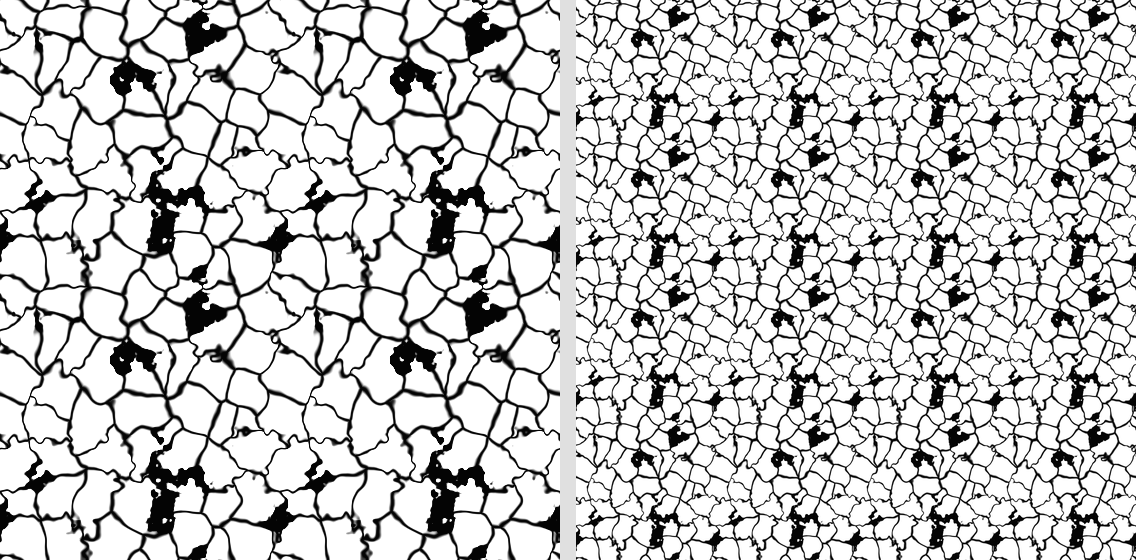
Left, the tile; right, the same tile 2 across and 2 down.
A Shadertoy shader for this pattern:

```glsl
const float REPEATS = 2.0;        // tiles across and down the canvas
const float CELLS = 7.0;          // cells across and down one tile
const float JITTER = 0.94;        // irregularity of the cell centres
const float CORE = 0.012;         // half width of the black line, in cells
const float RIM = 0.075;          // half width including the soft grey rim
const float BEND = 0.42;          // slow curvature of the cracks
const float WOBBLE = 0.05;        // slight unevenness everywhere
const float ROUGHNESS = 0.24;     // jagged displacement in worn patches
const float BLOT_SIZE = 0.42;     // spread of the dark blots, in cells
const vec3 INK = vec3(0.015);
const vec3 PAPER = vec3(1.0);

vec2 hash2(vec2 p) {
    return fract(sin(vec2(dot(p, vec2(127.1, 311.7)),
                          dot(p, vec2(269.5, 183.3)))) * 43758.5453);
}

vec2 wrapCell(vec2 cell, float period) {
    return floor(mod(cell + 0.5, period));
}

// Two channels of value noise that wrap with the tile
vec2 wrapNoise(vec2 p, float frequency, float seed) {
    float period = CELLS * frequency;
    p *= frequency;
    vec2 i = floor(p);
    vec2 f = fract(p);
    f = f * f * (3.0 - 2.0 * f);
    vec2 a = hash2(wrapCell(i, period) + seed);
    vec2 b = hash2(wrapCell(i + vec2(1.0, 0.0), period) + seed);
    vec2 c = hash2(wrapCell(i + vec2(0.0, 1.0), period) + seed);
    vec2 d = hash2(wrapCell(i + vec2(1.0, 1.0), period) + seed);
    return mix(mix(a, b, f.x), mix(c, d, f.x), f.y);
}

vec2 cellCentre(vec2 cell) {
    return cell + 0.5 + JITTER * (hash2(wrapCell(cell, CELLS) + 3.7) - 0.5);
}

// Distance to the nearest border between Voronoi cells
float crackDistance(vec2 p) {
    vec2 base = floor(p);
    vec2 nearestCell = base;
    vec2 toNearest = vec2(0.0);
    float nearest = 1e3;
    for (int y = -2; y <= 2; y++)
    for (int x = -2; x <= 2; x++) {
        vec2 cell = base + vec2(x, y);
        vec2 r = cellCentre(cell) - p;
        float d = dot(r, r);
        if (d < nearest) {
            nearest = d;
            toNearest = r;
            nearestCell = cell;
        }
    }
    float border = 1e3;
    for (int y = -2; y <= 2; y++)
    for (int x = -2; x <= 2; x++) {
        if (x == 0 && y == 0) continue;
        vec2 r = cellCentre(nearestCell + vec2(x, y)) - p;
        border = min(border, dot(0.5 * (toNearest + r), normalize(r - toNearest)));
    }
    return border;
}

// Bends all cracks gently and frays them in scattered patches
vec2 warp(vec2 p) {
    float worn = smoothstep(0.5, 0.78, wrapNoise(p, 1.0, 41.3).x);
    vec2 bend = wrapNoise(p, 2.0, 11.9) - 0.5;
    vec2 fine = wrapNoise(p, 6.0, 23.1) - 0.5;
    return p + BEND * bend + (WOBBLE + ROUGHNESS * worn) * fine;
}

// Mottled thickening that fills a few spots along the cracks
float blot(vec2 p) {
    float spot = smoothstep(0.68, 0.92, wrapNoise(p, 1.0, 67.7).y);
    float mottle = 0.65 * wrapNoise(p, 5.0, 83.2).x + 0.35 * wrapNoise(p, 11.0, 97.4).y;
    return BLOT_SIZE * spot * smoothstep(0.2, 0.75, mottle);
}

void mainImage(out vec4 fragColor, in vec2 fragCoord) {
    vec2 p = fragCoord / iResolution.xy * REPEATS * CELLS;
    float pixel = REPEATS * CELLS / min(iResolution.x, iResolution.y);

    float d = crackDistance(warp(p)) - blot(p);
    float light = smoothstep(CORE, max(RIM, CORE + pixel), d);
    fragColor = vec4(mix(INK, PAPER, light), 1.0);
}
```
